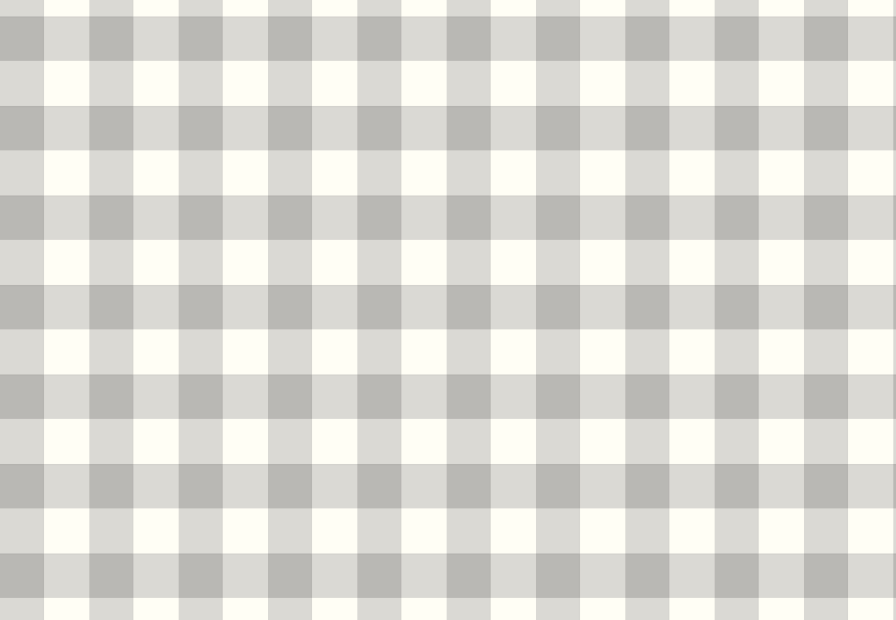
Reproduce this pattern procedurally as a Shadertoy shader.

```glsl
#define REPEATS vec2(10.03, 6.927)
#define OFFSET vec2(0.0, 0.247)
#define BAND_WIDTH vec2(0.493, 0.496)
#define SEAM_WIDTH 0.014
#define SEAM_SHADE 0.03
#define CREAM vec3(1.0, 0.995, 0.96)
#define PALE_GREY vec3(0.855, 0.85, 0.83)
#define MID_GREY vec3(0.725, 0.72, 0.705)

// Coverage of a repeating band that fills [0, width] of each unit period
vec2 bandCoverage(vec2 t, vec2 width, vec2 pixel) {
    vec2 fromCentre = abs(fract(t - 0.5 * width + 0.5) - 0.5);
    return clamp((0.5 * width - fromCentre) / pixel + 0.5, 0.0, 1.0);
}

void mainImage(out vec4 fragColor, in vec2 fragCoord) {
    vec2 cell = fragCoord / iResolution.xy * REPEATS - OFFSET;
    vec2 pixel = REPEATS / iResolution.xy;

    // Crossed stripes: x holds the columns, y holds the rows
    vec2 stripe = bandCoverage(cell, BAND_WIDTH, pixel);
    vec3 color = mix(mix(CREAM, PALE_GREY, stripe.y),
                     mix(PALE_GREY, MID_GREY, stripe.y), stripe.x);

    // Faint seam along the upper and right edges of the stripes
    vec2 seamWidth = vec2(SEAM_WIDTH);
    vec2 seamStart = BAND_WIDTH - seamWidth;
    vec2 seam = bandCoverage(cell - seamStart, seamWidth, max(pixel, seamWidth));
    color *= 1.0 - SEAM_SHADE * max(0.5 * seam.x, seam.y);

    fragColor = vec4(color, 1.0);
}
```
